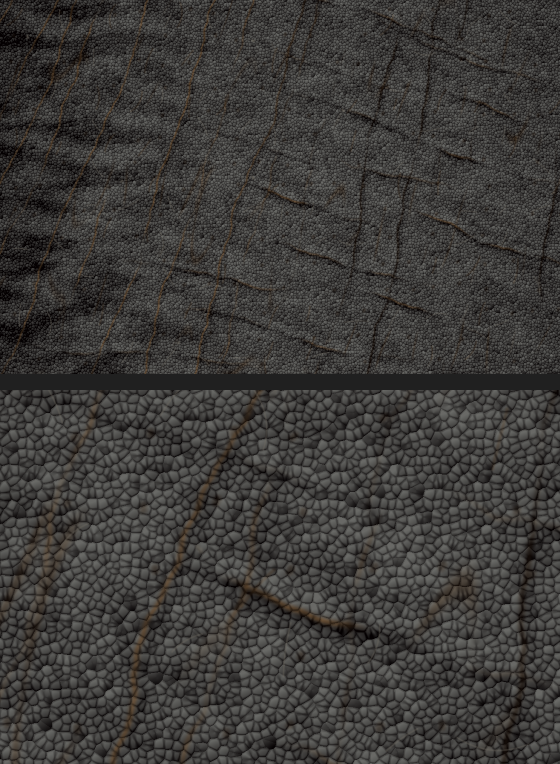
Top: the whole. Bottom: its middle third, enlarged.
Reproduce this texture procedurally as a Shadertoy shader.

```glsl
// Weathered grey hide: a Voronoi pebble grain under soft folds, crossed by
// steep rusty creases and dark slanting wrinkles, with fine hairs and pits.
// A single tone value is built up in layers, then mapped to grey and rust.
const vec3 DARK_GREY = vec3(0.11, 0.10, 0.10);
const vec3 PALE_GREY = vec3(0.35, 0.35, 0.34);
const vec3 RUST = vec3(0.38, 0.27, 0.16);
const vec3 HAIR = vec3(0.44, 0.42, 0.38);

vec2 hash22(vec2 p) {
    vec3 a = fract(p.xyx * vec3(0.1031, 0.1030, 0.0973));
    a += dot(a, a.yzx + 33.33);
    return fract((a.xx + a.yz) * a.zy);
}

float cornerSlope(vec2 corner, vec2 offset) {
    float angle = 6.2832 * hash22(corner).x;
    return dot(vec2(cos(angle), sin(angle)), offset);
}

float gradientNoise(vec2 p) {
    vec2 i = floor(p), f = p - i, e = vec2(1.0, 0.0);
    vec2 u = f * f * f * (f * (f * 6.0 - 15.0) + 10.0);
    float low = mix(cornerSlope(i, f), cornerSlope(i + e, f - e), u.x);
    float high = mix(cornerSlope(i + e.yx, f - e.yx), cornerSlope(i + 1.0, f - 1.0), u.x);
    return mix(low, high, u.y);
}

float bell(float x, float width) {
    return exp(-x * x / (width * width));
}

// Sideways drift of a crease: slow bends plus fine jaggedness.
float wander(float t, float seed) {
    return 0.055 * gradientNoise(vec2(t * 2.6, seed)) + 0.014 * gradientNoise(vec2(t * 12.0, seed + 9.3))
         + 0.005 * gradientNoise(vec2(t * 42.0, seed + 17.6));
}

// Domed cells of varied tone, lit from the upper left; centred near zero.
float pebble(vec2 p) {
    vec2 nearest = vec2(0.0), nearestId = nearest;
    float first = 9.0, second = 9.0;
    for (int i = 0; i < 9; i++) {
        vec2 id = floor(p) + vec2(i % 3, i / 3) - 1.0;
        vec2 away = p - id - hash22(id);
        float d = length(away);
        second = min(second, max(first, d));
        if (d < first) { first = d; nearest = away; nearestId = id; }
    }
    float dome = smoothstep(0.0, 0.45, second - first) - 0.55;
    return 0.8 * dome + 0.8 * dot(nearest, vec2(-0.4, 0.9)) + 0.35 * (hash22(nearestId + 7.0).x - 0.5);
}

// One short bent stroke per grid cell; reach is its longest half length in cells.
float strands(vec2 p, float density, float salt, float spread, float reach, float width, float share) {
    vec2 id = floor(p * density);
    vec2 r = hash22(id + salt), place = hash22(id + salt + 71.0);
    vec2 q = fract(p * density) - 0.35 - 0.3 * place;
    float angle = 1.2 + spread * (r.x - 0.5);
    vec2 dir = vec2(cos(angle), sin(angle));
    float along = dot(q, dir);
    float across = dot(q, vec2(-dir.y, dir.x)) + (place.x - 0.5) * 2.0 * along * along;
    float d = length(vec2(max(abs(along) - reach * (0.4 + 0.6 * r.y), 0.0), across)) / density;
    return step(fract(r.x * 17.0 + place.y), share) * (1.0 - smoothstep(0.0, width, d));
}

// Steep creases leaning left as they fall; returns (tone change, rust).
vec2 steepCreases(vec2 p) {
    vec2 total = vec2(0.0);
    float darkSide = smoothstep(0.5, 1.0, p.x);
    for (int i = 0; i < 18; i++) {
        float k = float(i), r = hash22(vec2(k, 3.0)).x;
        float top = 0.02 + k * 0.095 + 0.06 * (r - 0.5);
        float lean = mix(0.5, 0.1, clamp(top / 1.5, 0.0, 1.0));
        float s = (p.x - top + lean * (1.0 - p.y) - wander(p.y, k * 7.3)) * 0.92;
        float broken = gradientNoise(vec2(p.y * 3.0 + k * 5.3, k * 3.1)) + 0.4 * gradientNoise(vec2(p.y * 16.0, k * 4.7));
        float presence = smoothstep(-0.2, 0.35, broken + 0.4 * r + mix(0.08, -0.22, darkSide));
        float core = presence * bell(s, 0.0027), shade = presence * bell(s - 0.005, 0.007);
        total += vec2(mix(0.2, -0.55, darkSide) * core - 0.22 * shade, core * mix(0.75, 0.25, darkSide));
    }
    return total;
}

// Slanting wrinkles falling to the right, with a lit lip above each.
vec2 slantWrinkles(vec2 p) {
    vec2 total = vec2(0.0);
    for (int i = 0; i < 15; i++) {
        float k = float(i);
        vec2 r = hash22(vec2(k, 19.0));
        vec2 start = vec2(mix(mix(0.7, -0.1, k / 14.0), 1.1, fract(k * 0.618)), 1.03 - k * 0.072);
        float run = p.x - start.x, span = 0.3 + 0.5 * r.y;
        float slope = mix(0.1, 0.45, clamp(start.x * 0.8, 0.0, 1.0));
        float s = (p.y - start.y + slope * run - wander(p.x, k * 5.7)) * 0.94;
        float patchy = gradientNoise(vec2(p.x * 8.0, k * 4.9));
        float presence = smoothstep(0.0, 0.15, run) * (1.0 - smoothstep(span - 0.25, span, run));
        presence *= (0.5 + 0.5 * r.x) * smoothstep(-0.7, 0.2, patchy);
        total.x += presence * (0.22 * bell(s - 0.014, 0.011) - 0.65 * bell(s, 0.004) - 0.25 * bell(s + 0.005, 0.012));
        total.y += presence * smoothstep(-0.2, 0.3, patchy) * 0.8 * bell(s - 0.0035, 0.003);
    }
    return total;
}

void mainImage(out vec4 fragColor, in vec2 fragCoord) {
    float pixel = 1.0 / iResolution.y;
    vec2 p = fragCoord * pixel, fromCentre = (p - vec2(0.85, 0.45)) * vec2(0.9, 0.85);
    // Broad light, dark left edge and horizontal folds
    float leftFolds = 1.0 - smoothstep(0.1, 0.7, p.x);
    float tone = 0.65 - 0.45 * dot(fromCentre, fromCentre) - 0.22 * (1.0 - smoothstep(0.0, 0.25, p.x));
    float fold = gradientNoise(vec2(p.x * 6.0, p.y * 21.0 + gradientNoise(p * 5.0)));
    tone += (0.12 + 0.45 * leftFolds) * fold - 0.25 * leftFolds * bell(fold + 0.25, 0.1);
    tone += 0.25 * gradientNoise(vec2(p.x * 7.0 - p.y * 3.0, p.y * 20.0 + p.x * 7.0) + 40.0);
    tone += 0.2 * gradientNoise(p * 45.0);
    // Creases, faint veins, pits and supersampled grain
    float vein = bell(gradientNoise(vec2((p.x - 0.3 * p.y) * 10.0, p.y * 2.5) + 13.0), 0.03);
    vein *= smoothstep(0.0, 0.35, gradientNoise(p * 7.0 + 60.0));
    float pits = strands(p, 15.0, 5.0, 1.0, 0.03, 0.005 + pixel, 0.55);
    float nicks = strands(p, 9.0, 23.0, 0.8, 0.3, 0.002 + pixel, 0.4);
    vec2 marks = steepCreases(p) + slantWrinkles(p);
    tone += marks.x - 0.35 * pits - 0.1 * nicks - 0.25 * vein;
    for (int i = 0; i < 4; i++)
        tone += 0.19 * pebble((p + pixel * (vec2(i % 2, i / 2) * 0.5 - 0.25)) * 130.0);
    // Colour, rust stains, hairs and pale specks
    vec3 color = mix(DARK_GREY, PALE_GREY, clamp(tone, -0.4, 1.25));
    float rust = clamp(marks.y + 0.25 * nicks + 0.2 * pits + 0.3 * vein, 0.0, 0.8);
    color = mix(color, RUST * (0.6 + 0.5 * clamp(tone, 0.0, 1.0)), rust);
    float hairs = strands(p, 10.0, 47.0, 2.6, 0.33, 0.0006 + pixel, 0.45);
    float specks = strands(p, 5.0, 91.0, 3.0, 0.012, 0.003 + pixel, 0.25);
    fragColor = vec4(mix(color, HAIR, 0.35 * hairs + 0.6 * specks), 1.0);
}
```
